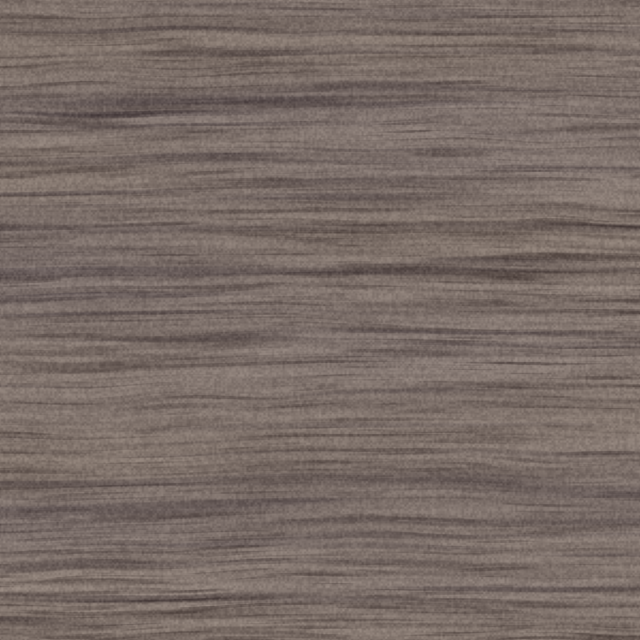
Write a WebGL 1 fragment shader that draws this texture.

```glsl
precision highp float;
// Grey-brown wood veneer with fine horizontal grain, dark streaks and short pores.
uniform vec2 u_resolution;

#define WOOD_COLOR vec3(0.502, 0.450, 0.424)
#define COOL_SHIFT vec3(-0.005, -0.002, 0.012)
#define BAND_DEPTH 0.060
#define FIBRE_DEPTH 0.250
#define STREAK_DEPTH 0.085
#define PORE_DEPTH 0.125
#define WAVINESS 0.022
#define SPECKLE 0.115

// Sine-free hash of a lattice cell, 0 to 1
float hash(vec2 cell) {
  vec3 p = fract(cell.xyx * 0.1031);
  p += dot(p, p.yzx + 33.33);
  return fract((p.x + p.y) * p.z);
}

// Smooth value noise
float noise(vec2 p) {
  vec2 cell = floor(p);
  vec2 f = fract(p);
  f = f * f * (3.0 - 2.0 * f);
  float low = mix(hash(cell), hash(cell + vec2(1.0, 0.0)), f.x);
  float high = mix(hash(cell + vec2(0.0, 1.0)), hash(cell + 1.0), f.x);
  return mix(low, high, f.y);
}

// One row of 1D noise, shifted at random so that fibre ends never line up
float fibreRow(float x, float row) {
  x += 17.0 * hash(vec2(row, 71.0));
  float cell = floor(x);
  float f = smoothstep(0.0, 1.0, x - cell);
  return mix(hash(vec2(cell, row)), hash(vec2(cell + 1.0, row)), f);
}

// Long fibres: rows of 1D noise blended across the grain
float fibres(vec2 p) {
  float row = floor(p.y);
  float f = smoothstep(0.0, 1.0, p.y - row);
  return mix(fibreRow(p.x, row), fibreRow(p.x, row + 1.0), f);
}

// Gentle waves that bend the grain
vec2 bendGrain(vec2 p) {
  float wave = noise(p * vec2(1.8, 3.5) + 5.0) - 0.5;
  float ripple = noise(p * vec2(7.0, 18.0) + 31.0) - 0.5;
  p.y += WAVINESS * (wave + 0.4 * ripple);
  return p;
}

void main() {
  vec2 uv = gl_FragCoord.xy / min(u_resolution.x, u_resolution.y);
  vec2 p = bendGrain(uv);

  // Broad bands, and zones where the figure is calm or strong
  float band = 0.55 * fibres(p * vec2(0.8, 9.0) + 3.0)
             + 0.45 * fibres(p * vec2(1.4, 27.0) + 40.0) - 0.5;
  float figure = mix(0.7, 1.2, smoothstep(0.25, 0.75, noise(p * vec2(0.9, 5.0) + 12.0)));

  // Fibres at four widths
  float fibre = 0.12 * fibres(p * vec2(2.0, 56.0) + 90.0)
              + 0.28 * fibres(p * vec2(3.2, 105.0) + 150.0)
              + 0.34 * fibres(p * vec2(5.5, 165.0) + 210.0)
              + 0.26 * fibres(p * vec2(9.0, 250.0) + 260.0) - 0.5;

  // Dark streaks gather in the darker bands and split into strands
  float streak = smoothstep(0.58, 0.88, fibres(p * vec2(2.2, 100.0) + 300.0) - 0.35 * band);
  streak *= 0.3 + 1.3 * fibres(p * vec2(5.0, 210.0) + 370.0);

  // Short thin pores in two sizes
  float pore = smoothstep(0.64, 0.90, fibres(p * vec2(6.5, 165.0) + 450.0))
             + 0.7 * smoothstep(0.64, 0.92, fibres(p * vec2(12.0, 235.0) + 520.0));

  float tone = BAND_DEPTH * band
             + figure * (FIBRE_DEPTH * fibre - STREAK_DEPTH * streak)
             - PORE_DEPTH * pore * (0.25 + 0.45 * figure);
  // Soft limits keep overlapping marks from turning black or bright
  tone = tone < -0.09 ? -0.09 + 0.55 * (tone + 0.09) : tone;
  tone = tone > 0.025 ? 0.025 + 0.6 * (tone - 0.025) : tone;

  // Matte surface speckle
  tone += SPECKLE * (0.7 * noise(uv * 300.0) + 0.3 * noise(uv * 170.0 + 60.0) - 0.5);

  // Dark wood turns greyer, with slow warm and cool drifts
  float cool = noise(p * vec2(1.5, 11.0) + 77.0) - 0.5 + 0.5 * streak - 0.6 * band;
  vec3 color = WOOD_COLOR + tone * vec3(1.02, 1.0, 0.94) + COOL_SHIFT * cool;
  gl_FragColor = vec4(clamp(color, 0.0, 1.0), 1.0);
}
```
